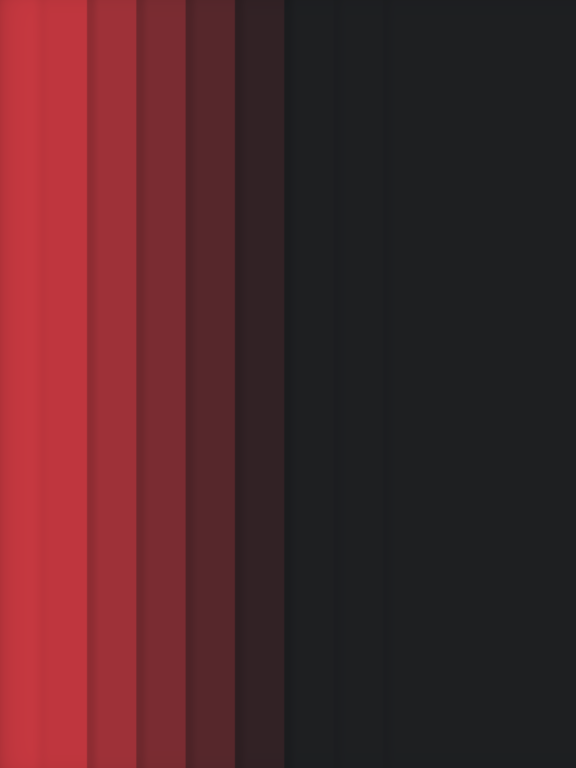
This background is drawn by a Shadertoy shader. Its source:

```glsl
// Flat colour of a panel: red at the left, stepping down to charcoal
vec3 panelColor(float index) {
    vec3 charcoal = vec3(0.116, 0.121, 0.131);
    vec3 red = vec3(0.750, 0.212, 0.242);
    float redness = clamp(1.02 - 0.224 * (index - 1.0), 0.0, 1.0);
    vec3 color = mix(charcoal, red, redness);
    return index < 0.5 ? color * 1.035 : color;
}

void mainImage(out vec4 fragColor, in vec2 fragCoord) {
    vec2 uv = fragCoord / iResolution.xy;
    float pixel = 1.0 / iResolution.x;

    // First panel, shaded toward the left border
    vec3 color = panelColor(0.0) * (1.0 - 0.11 * exp(-uv.x / 0.016));

    // Each following panel overlaps the one before it
    for (int i = 1; i < 9; i++) {
        float index = float(i);
        float fromEdge = uv.x - (index - 0.236) / 11.68;
        float inside = max(fromEdge, 0.0);

        // Narrow shadow along the left side of the panel
        float shadow = 0.10 * (1.0 - smoothstep(0.006, 0.024, inside));
        shadow *= index > 6.5 ? 0.45 : 1.0;

        // The faint first seam fades in rather than cutting hard
        float softness = index < 1.5 ? 0.012 : pixel;
        shadow *= index < 1.5 ? 0.2 : 1.0;

        vec3 panel = panelColor(index) * (1.0 - shadow);
        color = mix(color, panel, smoothstep(-softness, softness, fromEdge));
    }

    // Slight falloff at the top and bottom borders
    float border = min(uv.y, 1.0 - uv.y);
    color *= 1.0 - 0.03 * exp(-border / 0.008);

    fragColor = vec4(color, 1.0);
}
```
